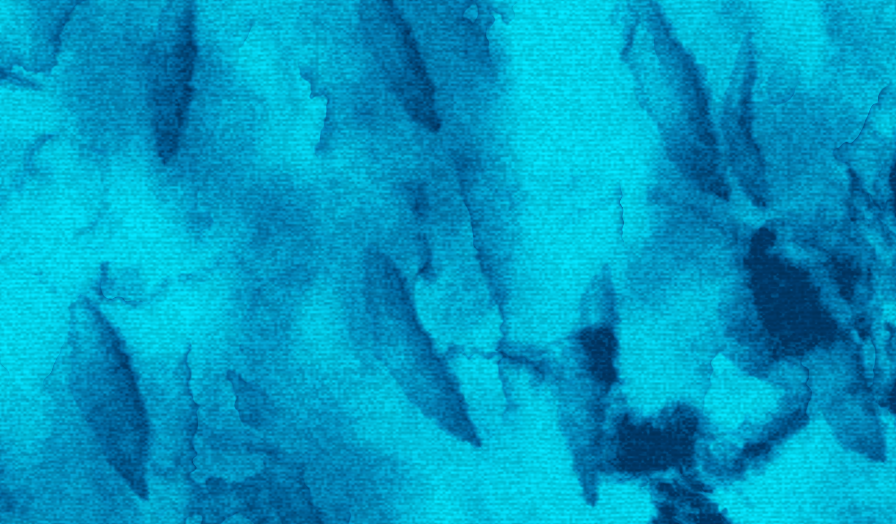
Give the GLSL for this texture, as a Shadertoy shader.

```glsl
const vec3 DYE[6] = vec3[6](
    vec3(0.01, 0.82, 0.91), vec3(0.01, 0.72, 0.845), vec3(0.01, 0.60, 0.77),
    vec3(0.01, 0.49, 0.69), vec3(0.00, 0.37, 0.58), vec3(0.00, 0.22, 0.40));
const float CLOUD_STRENGTH = 0.55;
const float FOLD_STRENGTH = 0.78;
const float CREASE_STRENGTH = 0.55;
const float BLOOM_STRENGTH = 0.95;
const vec2 BLOOM_LOW = vec2(1.42, 0.14);   // ends of the heavily dyed band
const vec2 BLOOM_HIGH = vec2(1.68, 0.64);
const float BLOOM_REACH = 0.29;
const int FOLD_COLUMNS = 4;
const int FOLD_COUNT = 8;
const float FOLD_EDGE = 0.011;
const float FOLD_RIM = 0.014;
const float WEAVE_ROWS = 105.0;
const float WEAVE_DEPTH = 0.04;
const float GRAIN_DEPTH = 0.19;
const float TAU = 6.2831853;

float hash(vec2 cell) {
    vec3 q = fract(cell.xyx * 0.1031);
    q += dot(q, q.yzx + 33.33);
    return fract((q.x + q.y) * q.z);
}

float noise(vec2 p) {
    vec2 cell = floor(p), f = fract(p);
    f = f * f * (3.0 - 2.0 * f);
    return mix(mix(hash(cell), hash(cell + vec2(1, 0)), f.x),
               mix(hash(cell + vec2(0, 1)), hash(cell + vec2(1, 1)), f.x), f.y);
}

float fbm(vec2 p) {
    float sum = 0.0, amplitude = 0.516;
    for (int i = 0; i < 5; i++) {
        sum += amplitude * noise(p);
        p = mat2(1.6, 1.2, -1.2, 1.6) * p + 7.3;
        amplitude *= 0.5;
    }
    return sum;
}

vec2 warp(vec2 p, float scale) {
    return vec2(fbm(p * scale + 11.0), fbm(p * scale + 47.0)) - 0.5;
}

// Pointed folds: dye pools at the lower tip, the rim and one side
float folds(vec2 p, float aspect) {
    float clear = 1.0;
    for (int i = 0; i < FOLD_COUNT; i++) {
        vec2 id = vec2(i % FOLD_COLUMNS, i / FOLD_COLUMNS);
        vec2 jitter = vec2(hash(id + 3.0), hash(id + 19.0));
        vec2 top = (id + 0.1 + 0.8 * jitter) * vec2(aspect / float(FOLD_COLUMNS), 0.5);
        top.y += 0.2;
        float angle = mix(-0.3, 0.75, hash(id + 31.0));
        float size = mix(0.28, 0.50, hash(id + 53.0));
        float width = size * mix(0.09, 0.17, hash(id + 71.0));
        vec2 along = vec2(sin(angle), -cos(angle));
        vec2 q = p - top;
        float u = dot(q, along) / size;
        float x = dot(q, vec2(-along.y, along.x)) + 0.12 * size * u * (1.0 - u);
        float profile = clamp(4.0 * u * (1.0 - u), 0.0, 1.0);
        float d = abs(x) - width * pow(profile, 0.7) + size * max(abs(u - 0.5) - 0.5, 0.0);
        float inside = smoothstep(FOLD_EDGE, -FOLD_EDGE, d);
        float side = smoothstep(-0.5 * width, width, x);
        float tip = clamp(u, 0.0, 1.0);
        float rim = 0.6 * exp(-abs(d) / FOLD_RIM);
        float dye = inside * mix(0.15, 1.0, max(max(tip * tip, side), rim));
        dye = max(dye, 0.12 * exp(-max(d, 0.0) * 30.0));
        clear *= 1.0 - FOLD_STRENGTH * dye;
    }
    return 1.0 - clear;
}

// Contours that are crisp on one side and bleed out on the other
float creases(vec2 p) {
    float s = fbm(p * vec2(2.6, 1.7) + vec2(5.0, 23.0)) - 0.5;
    float line = smoothstep(-0.014, 0.002, s) * exp(-max(s, 0.0) * 22.0);
    return line * smoothstep(0.45, 0.70, noise(p * 3.1 + 61.0));
}

// Heavy dye with pale wisps left inside
float bloom(vec2 p) {
    vec2 band = BLOOM_HIGH - BLOOM_LOW, q = p - BLOOM_LOW;
    float t = clamp(dot(q, band) / dot(band, band), 0.0, 1.0);
    float reach = length(q - band * t) / (BLOOM_REACH * mix(1.0, 0.7, t));
    float weight = exp(-reach * reach);
    float blot = 1.5 * (fbm((p + 0.35 * warp(p, 4.0)) * 6.5 + 83.0) - 0.5);
    return smoothstep(0.04, 0.44, blot + 0.50 * weight - 0.17);
}

vec3 dyeColor(float density) {
    float level = clamp(density, 0.0, 1.0) * 5.3;
    vec3 color = DYE[0];
    for (int i = 1; i < 6; i++)
        color = mix(color, DYE[i], clamp(level - float(i - 1), 0.0, 1.0));
    return color;
}

void mainImage(out vec4 fragColor, in vec2 fragCoord) {
    vec2 p = fragCoord / iResolution.y;
    float aspect = iResolution.x / iResolution.y;

    // Dye soaked through the cloth
    vec2 fuzz = 0.010 * (vec2(noise(p * 75.0), noise(p * 75.0 + 40.0)) - 0.5);
    vec2 soaked = p + fuzz + 0.14 * warp(p, 3.0);
    float cloud = smoothstep(0.42, 0.77, fbm(soaked * vec2(3.6, 2.2) + 2.0));
    float clear = (1.0 - CLOUD_STRENGTH * cloud) * (1.0 - folds(soaked, aspect));
    clear *= 1.0 - CREASE_STRENGTH * creases(soaked);
    clear *= 1.0 - CREASE_STRENGTH * creases(1.9 * soaked + 3.7);
    clear *= 1.0 - BLOOM_STRENGTH * bloom(p + fuzz);
    float density = 1.0 - clear;

    // Knitted rows and uneven thread
    float grain = noise(p * vec2(190.0, 235.0)) - 0.5;
    float mottle = noise(p * vec2(65.0, 110.0) + 9.0) - 0.5;
    density += (0.13 * grain + 0.10 * mottle) * smoothstep(0.0, 0.35, density);
    float rowFade = smoothstep(0.6, 0.3, WEAVE_ROWS / iResolution.y);
    float row = cos(TAU * (p.y * WEAVE_ROWS + 0.8 * noise(p * 9.0)));
    float light = 1.0 + WEAVE_DEPTH * row * rowFade - GRAIN_DEPTH * grain;

    fragColor = vec4(clamp(dyeColor(density) * light, 0.0, 1.0), 1.0);
}
```
